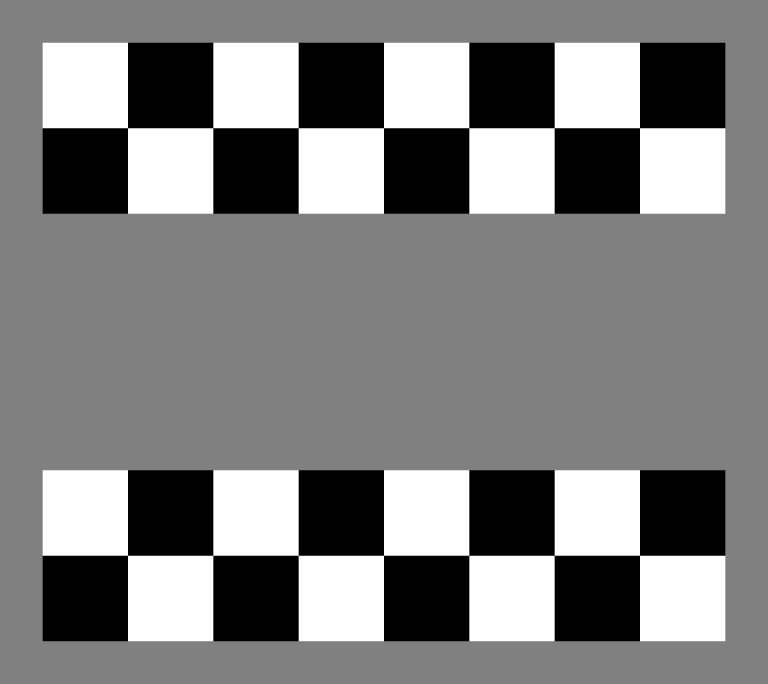
Reproduce this pattern procedurally as a Shadertoy shader.

```glsl
// Two checkerboard bands, eight by two squares each, on mid gray.

// Integral of a square wave that alternates +1 and -1 on unit steps.
float waveIntegral(float x) {
    return 1.0 - abs(mod(x, 2.0) - 1.0);
}

// Square wave over [0, count], zero outside, averaged over one pixel.
float smoothWave(float x, float count, float halfPixel) {
    float upper = clamp(x + halfPixel, 0.0, count);
    float lower = clamp(x - halfPixel, 0.0, count);
    return (waveIntegral(upper) - waveIntegral(lower)) / (2.0 * halfPixel);
}

void mainImage(out vec4 fragColor, in vec2 fragCoord) {
    // The canvas is nine squares wide and eight high.
    vec2 squareScale = vec2(9.0, 8.0) / iResolution.xy;
    vec2 cell = fragCoord * squareScale;
    vec2 halfPixel = 0.5 * squareScale;

    // Half-square margin; the band repeats every five squares upward.
    float columns = smoothWave(cell.x - 0.5, 8.0, halfPixel.x);
    float rows = smoothWave(mod(cell.y, 5.0) - 0.5, 2.0, halfPixel.y);

    // Opposite signs give white, equal signs black, and zero the gray ground.
    float shade = 0.5 - 0.5 * columns * rows;
    fragColor = vec4(vec3(shade), 1.0);
}
```
